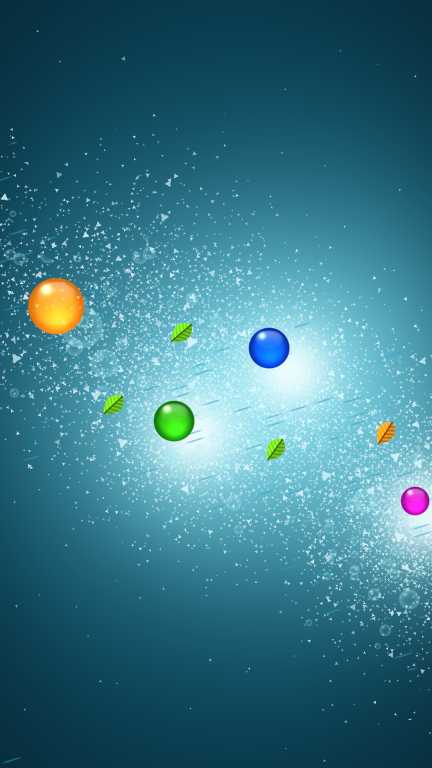
Write a Shadertoy shader that draws this background.

```glsl
vec3 hash3(vec2 p) {
    vec3 q = vec3(dot(p, vec2(127.1, 311.7)), dot(p, vec2(269.5, 183.3)), dot(p, vec2(419.2, 371.9)));
    return fract(sin(q) * 4375.85);
}

mat2 rotation(float a) {
    return mat2(cos(a), -sin(a), sin(a), cos(a));
}

float bell(vec2 d, float width) {
    return exp(-dot(d, d) / (width * width));
}

float disc(float dist, float radius, float soft) {
    return 1.0 - smoothstep(radius - soft, radius + soft, dist);
}

// One irregular fleck per cell, kept where its hash falls under the density
float flecks(vec2 p, float cells, float density, float aa) {
    vec2 id = floor(p * cells);
    vec3 h = hash3(id + cells);
    vec2 d = (fract(p * cells) - 0.3 - 0.4 * h.xy) / cells;
    float radius = (0.1 + 0.17 * h.x * h.y) / cells;
    float wobble = 1.0 + 0.3 * sin(3.0 * atan(d.y, d.x + 1e-5) + 6.3 * h.x);
    return disc(length(d) * wobble, radius, aa) * step(h.z, density) * (0.5 + 0.5 * h.y);
}

// Thin shell with a soft gleam
float bubble(vec2 d, float radius, float aa) {
    float r = length(d) / radius;
    float shell = smoothstep(0.3, 1.0, r) * 0.4 + 0.1;
    float gleam = bell(d / radius - vec2(-0.35, 0.45), 0.25);
    return (shell + 0.5 * gleam) * disc(length(d), radius, aa);
}

// Glossy ball: dark rim, lit belly and a pale cap
void ball(inout vec3 col, vec2 d, float radius, vec3 tint, vec3 rim, float aa) {
    vec2 q = d / radius;
    float r = length(q);
    vec3 c = mix(tint, rim, smoothstep(0.55, 1.0, r) * 0.85);
    c += tint * 0.45 * bell(q - vec2(0.1, -0.45), 0.55);
    float cap = disc(length((q - vec2(0.0, 0.42)) / vec2(0.75, 0.48)), 0.9, 0.12);
    c = mix(c, vec3(1), cap * (0.08 + 0.3 * smoothstep(0.1, 0.9, q.y)));
    c += 0.7 * bell(q - vec2(-0.35, 0.6), 0.16);
    col = mix(col, c, disc(length(d), radius, aa));
}

// Pointed blade with a midrib and slanted veins
void leaf(inout vec3 col, vec2 d, float angle, vec3 tint, float aa) {
    vec2 q = rotation(angle) * d / 0.031;
    float width = 0.62 * (1.0 - q.x * q.x) * (1.0 + 0.25 * q.x);
    float mask = smoothstep(-aa, aa, (width - abs(q.y)) * 0.025) * step(abs(q.x), 1.0);
    float vein = 0.5 + 0.5 * sin(20.0 * (q.x - 0.6 * abs(q.y)));
    vec3 c = tint * (0.8 + 0.3 * vein + 0.35 * smoothstep(-0.1, 0.1, q.y));
    c = mix(c, tint * 0.5, disc(abs(q.y), 0.05, 0.05));
    col = mix(col, c, mask);
}

void mainImage(out vec4 fragColor, in vec2 fragCoord) {
    float aa = 0.8 / iResolution.x;
    vec2 uv = fragCoord / iResolution.xy;
    vec2 p = vec2(uv.x, uv.y * 1.7778);

    // Deep teal opening into a pale cyan heart
    vec2 heart = p - vec2(0.63, 0.87);
    heart.x *= 0.85;
    vec3 col = mix(vec3(0.025, 0.205, 0.28), vec3(0.11, 0.44, 0.54), bell(heart, 0.62));
    col = mix(col, vec3(0.5, 0.84, 0.91), 0.9 * bell(heart, 0.39));
    col *= 1.0 - 0.2 * smoothstep(0.5, 1.0, length(uv - 0.5) * 1.3);

    // Three bright bursts
    vec2 greenBurst = p - vec2(0.45, 0.775);
    vec2 blueBurst = p - vec2(0.67, 0.92);
    vec2 pinkBurst = p - vec2(0.985, 0.59);
    float halo = bell(greenBurst, 0.19) + bell(blueBurst, 0.17) + bell(pinkBurst, 0.19);
    float core = bell(greenBurst, 0.095) + bell(blueBurst, 0.09) + bell(pinkBurst, 0.085);
    col = mix(col, vec3(0.62, 0.93, 0.97), min(0.55 * halo, 1.0));
    col = mix(col, vec3(0.97, 1.0, 1.0), min(0.9 * core, 1.0));

    // Diagonal cloud of flecks, finer and denser at the bursts
    float across = (p.y - 1.12 + 0.58 * p.x) / 1.15;
    float band = exp(-across * across / 0.038);
    float cloud = 0.3 * band + 0.35 * bell(p - vec2(0.36, 1.07), 0.22) + 0.3 * bell(pinkBurst, 0.25);
    float spray = 0.0;
    for (int i = 0; i < 6; i++) {
        float k = float(i);
        float cells = 24.0 + 15.0 * k;
        float density = cloud * (0.5 + 0.08 * k) + 0.12 * k * halo;
        spray = max(spray, flecks(rotation(0.5 + k) * p, cells, density, aa));
    }
    col = mix(col, vec3(0.9, 0.98, 1.0), 0.85 * spray);

    // Slanted teal streaks
    vec2 s = rotation(0.3) * p * vec2(16.0, 55.0);
    vec3 hs = hash3(floor(s));
    vec2 f = abs(fract(s) - 0.5);
    float streak = disc(f.x, 0.3, 0.15) * disc(f.y, 0.1, 0.08) * step(hs.x, 0.22 * band);
    col = mix(col, vec3(0.2, 0.62, 0.76), 0.5 * streak);

    // Scattered bubbles, then the larger pair
    float foam = 0.0;
    for (int i = 0; i < 3; i++) {
        float cells = 9.0 + 5.0 * float(i);
        vec3 h = hash3(floor(p * cells) + 31.0);
        vec2 d = (fract(p * cells) - 0.35 - 0.3 * h.xy) / cells;
        foam += bubble(d, (0.13 + 0.15 * h.y) / cells, aa) * step(h.z, 0.28 * band);
    }
    foam += bubble(p - vec2(0.19, 1.02), 0.048, aa) + bubble(p - vec2(0.242, 0.937), 0.032, aa);
    col = mix(col, vec3(0.65, 0.92, 0.95), min(0.65 * foam, 1.0));

    // Balls
    vec2 sun = p - vec2(0.13, 1.069);
    ball(col, sun, 0.065, vec3(0.98, 0.64, 0.15), vec3(0.85, 0.4, 0.04), aa);
    float spots = flecks(p, 52.0, 0.55, aa) * disc(length(sun), 0.058, aa);
    col = mix(col, vec3(1.0, 0.93, 0.6), 0.8 * spots);
    ball(col, p - vec2(0.623, 0.972), 0.047, vec3(0.04, 0.38, 0.95), vec3(0.02, 0.13, 0.6), aa);
    ball(col, p - vec2(0.403, 0.803), 0.047, vec3(0.2, 0.76, 0.08), vec3(0.03, 0.38, 0.04), aa);
    ball(col, p - vec2(0.961, 0.618), 0.033, vec3(0.85, 0.1, 0.77), vec3(0.5, 0.03, 0.5), aa);

    // Leaves
    vec3 fresh = vec3(0.4, 0.74, 0.1);
    leaf(col, p - vec2(0.42, 1.007), 0.7, fresh, aa);
    leaf(col, p - vec2(0.262, 0.84), 0.75, fresh, aa);
    leaf(col, p - vec2(0.637, 0.737), 0.95, fresh, aa);
    leaf(col, p - vec2(0.892, 0.775), 1.0, vec3(0.88, 0.53, 0.1), aa);

    fragColor = vec4(clamp(col, 0.0, 1.0), 1.0);
}
```
